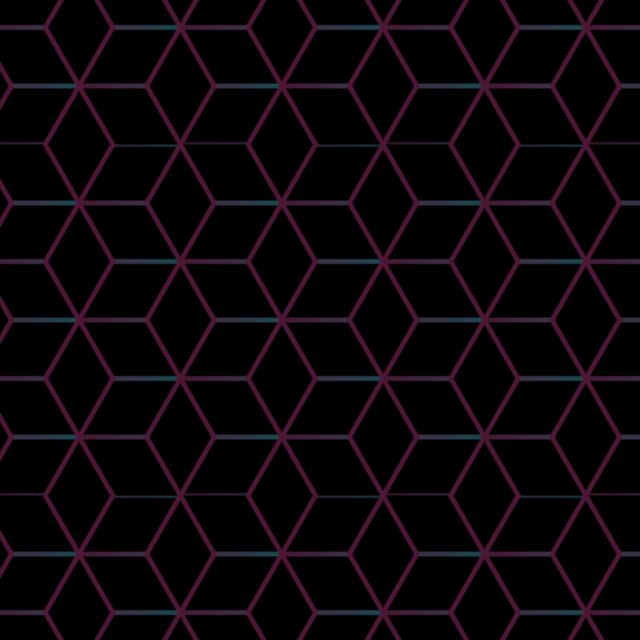
Write a WebGL 2 fragment shader that draws this pattern.

```glsl
#version 300 es
precision highp float;

uniform vec2 u_resolution;
out vec4 outColor;

const float SIDE = 0.10557;                  // length of one arm
const vec2 PERIOD = vec2(3.0, 1.7320508);    // star spacing, in arms
const vec2 STAR_ORIGIN = vec2(0.2819, 0.2257);
const float HALF_WIDTH = 0.036;
const float BLUR = 0.017;

const vec3 BACKGROUND = vec3(0.0);
const vec3 PLUM = vec3(0.305, 0.092, 0.212);
const vec3 SLATE = vec3(0.235, 0.205, 0.285);
const vec3 TEAL = vec3(0.115, 0.285, 0.335);

float segmentDistance(vec2 p, vec2 a, vec2 b) {
    vec2 ab = b - a;
    float t = clamp(dot(p - a, ab) / dot(ab, ab), 0.0, 1.0);
    return length(p - a - ab * t);
}

float strokeMask(float dist, float halfWidth, float soft) {
    return 1.0 - smoothstep(halfWidth - soft, halfWidth + soft, dist);
}

// Four slanted arms, folded into one quadrant
float slantedArms(vec2 q, float soft) {
    float d = segmentDistance(abs(q), vec2(0.0), 0.5 * vec2(1.0, PERIOD.y));
    return strokeMask(d, HALF_WIDTH, soft);
}

// Left arm runs slate to teal, right arm runs plum to slate
vec3 railColor(float x) {
    float t = clamp(abs(x), 0.0, 1.0);
    return x < 0.0 ? mix(TEAL, SLATE, smoothstep(0.0, 0.9, t))
                   : mix(PLUM, SLATE, t);
}

// Clipped rails keep only the lower half on the left, the upper on the right
float railMask(vec2 q, bool clipped, float soft) {
    float halfWidth = clipped ? 0.5 * HALF_WIDTH : HALF_WIDTH;
    float shift = clipped ? sign(q.x) * halfWidth : 0.0;
    float d = segmentDistance(q - vec2(0.0, shift), vec2(-1.0, 0.0), vec2(1.0, 0.0));
    float strength = clipped ? 0.7 : 0.95;
    return strength * strokeMask(d, halfWidth, soft);
}

void main() {
    vec2 p = (gl_FragCoord.xy / u_resolution.y - STAR_ORIGIN) / SIDE;
    float soft = max(BLUR, 0.7 / (u_resolution.y * SIDE));

    vec3 rails = BACKGROUND;
    float slants = 0.0;

    // Two interleaved lattices of six-armed stars
    for (int k = 0; k < 2; k++) {
        vec2 q = p - 0.5 * PERIOD * float(k);
        vec2 cell = floor(q / PERIOD + 0.5);
        q -= cell * PERIOD;

        // Every third row of the first lattice has clipped rails
        bool clipped = k == 0 && mod(cell.y + 0.5, 3.0) < 1.0;
        rails = max(rails, railColor(q.x) * railMask(q, clipped, soft));
        slants = max(slants, slantedArms(q, soft));
    }

    outColor = vec4(mix(rails, PLUM, slants), 1.0);
}
```
